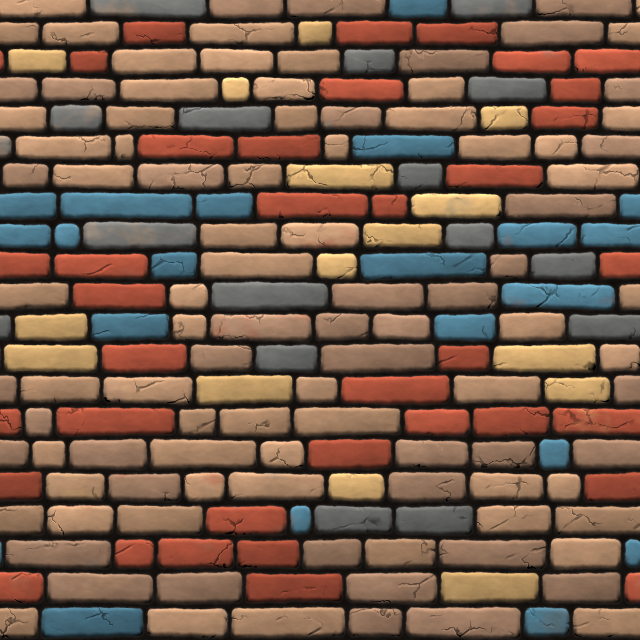
Write a three.js fragment shader that draws this texture.

```glsl
// Painted stone wall: about 21 courses of uneven bricks, flatter toward the top,
// with dark joints, bevelled rims, mixed tan, red, blue and grey tints and cracks.
// Courses come from a curved row count, bricks from hashed joints, cracks from cells.

varying vec2 vUv;

float hash(vec2 p) {
  p = fract(p * vec2(0.1031, 0.1137) + 0.17);
  p += dot(p, p.yx + 33.33);
  return fract((p.x + p.y) * p.x * 17.3);
}

// Layered sines, roughly -1 to 1
float ripple(vec2 p) {
  float sum = 0.0, amp = 0.5;
  for (int i = 0; i < 4; i++) {
    sum += amp * sin(p.x + 1.7 * sin(p.y * 0.8)) * cos(p.y + 1.3 * sin(p.x * 0.7));
    p = mat2(1.5, 1.1, -1.1, 1.5) * p + 2.3;
    amp *= 0.6;
  }
  return sum;
}

// Thin lines along the borders of jittered cells
float crackLine(vec2 p) {
  vec2 cell = floor(p);
  float near = 9.0, second = 9.0;
  for (int y = -1; y <= 1; y++) {
    for (int x = -1; x <= 1; x++) {
      vec2 c = cell + vec2(float(x), float(y));
      float d = length(c + vec2(hash(c), hash(c + 47.0)) - p);
      second = min(second, max(near, d));
      near = min(near, d);
    }
  }
  return smoothstep(0.085, 0.01, second - near);
}

// Joint position in brick units; wraps around the course
float joint(float i, float row, float count) {
  return i + 0.72 * (hash(vec2(mod(i, count) + 3.0, row * 7.0 + 5.0)) - 0.5);
}

vec3 stoneColour(float pick) {
  vec3 tan1 = vec3(0.68, 0.53, 0.41);
  vec3 umber = vec3(0.59, 0.46, 0.37);
  vec3 sand = vec3(0.77, 0.62, 0.41);
  vec3 brickRed = vec3(0.63, 0.30, 0.22);
  vec3 slateBlue = vec3(0.29, 0.45, 0.52);
  vec3 grey = vec3(0.40, 0.40, 0.39);
  return pick < 0.34 ? tan1 : pick < 0.57 ? umber : pick < 0.65 ? sand
       : pick < 0.81 ? brickRed : pick < 0.91 ? slateBlue : grey;
}

void main() {
  vec2 uv = vUv;

  // Course: taller rows at the bottom, slightly wavy beds
  float y = uv.y + 0.0012 * sin(uv.x * 18.85 + uv.y * 40.0);
  float level = y * (18.2 + 2.5 * y);
  float row = floor(level);
  float rowHeight = 1.0 / (18.2 + 5.0 * y);

  // Brick between two hashed joints
  float count = 7.0 + floor(3.0 * hash(vec2(row + 11.0, 29.0)));
  float u = (uv.x + hash(vec2(row + 2.0, 61.0))) * count;
  float i = floor(u);
  if (u < joint(i, row, count)) i -= 1.0;
  else if (u > joint(i + 1.0, row, count)) i += 1.0;
  float left = joint(i, row, count), right = joint(i + 1.0, row, count);
  vec2 id = vec2(mod(i, count) + 1.0, row * 3.0 + 17.0);
  float seed = hash(id + 71.0), seed2 = hash(id + 133.0);

  // Rounded, chipped outline
  vec2 p = vec2((u - 0.5 * (left + right)) / count, (level - row - 0.5) * rowHeight);
  vec2 halfSize = vec2(0.5 * (right - left) / count, 0.5 * rowHeight) - 0.0032;
  halfSize.y -= 0.0018 * seed;
  p.y += p.x * (seed2 - 0.5) * 0.03;
  float radius = 0.006 + 0.005 * seed2;
  vec2 q = abs(p) - halfSize + radius;
  float d = length(max(q, 0.0)) + min(max(q.x, q.y), 0.0) - radius;
  vec2 grainPos = uv + vec2(seed, seed2) * 3.0;
  d += 0.0016 * ripple(grainPos * 95.0);

  // Base tint, with stains on some stones
  vec3 colour = stoneColour(hash(id));
  float stain = smoothstep(0.1, 0.8, ripple(grainPos * vec2(22.0, 30.0)));
  colour = mix(colour, stoneColour(seed), 0.4 * stain * step(0.6, seed2));
  colour *= 0.9 + 0.2 * seed2;

  // Broad light from above and fine grain
  vec2 side = p / halfSize;
  float light = 1.0 + 0.12 * side.y - 0.05 * side.x;
  light += 0.08 * ripple(grainPos * vec2(45.0, 85.0));
  light += 0.035 * ripple(grainPos * vec2(160.0, 290.0));
  light *= 0.92 + 0.13 * smoothstep(0.0, 0.6, uv.y);

  // Bevel: pale upper rim, deep lower rim
  float rim = smoothstep(0.0085, 0.001, -d);
  light += 0.27 * rim * smoothstep(0.35, 0.9, side.y);
  light -= 0.50 * rim * smoothstep(-0.1, -0.9, side.y);
  light -= 0.20 * rim * smoothstep(0.75, 1.0, abs(side.x));

  // Cracks with a lit lower lip
  vec2 crackPos = grainPos * vec2(15.0, 25.0) + 0.22 * ripple(grainPos * 70.0);
  float worn = smoothstep(0.0, 0.45, ripple(grainPos * vec2(28.0, 37.0) + 4.0)) * step(0.3, seed);
  light -= 0.45 * worn * crackLine(crackPos);
  light += 0.15 * worn * crackLine(crackPos + vec2(0.0, 0.09));

  // Dark mortar, with a soft shadow near each stone
  vec3 mortar = vec3(0.075, 0.06, 0.052) * (1.0 + 0.35 * ripple(uv * 120.0));
  mortar += 0.05 * smoothstep(0.004, 0.0, d);
  float stone = smoothstep(0.0013, -0.0017, d);
  gl_FragColor = vec4(mix(mortar, colour * light, stone), 1.0);
}
```
